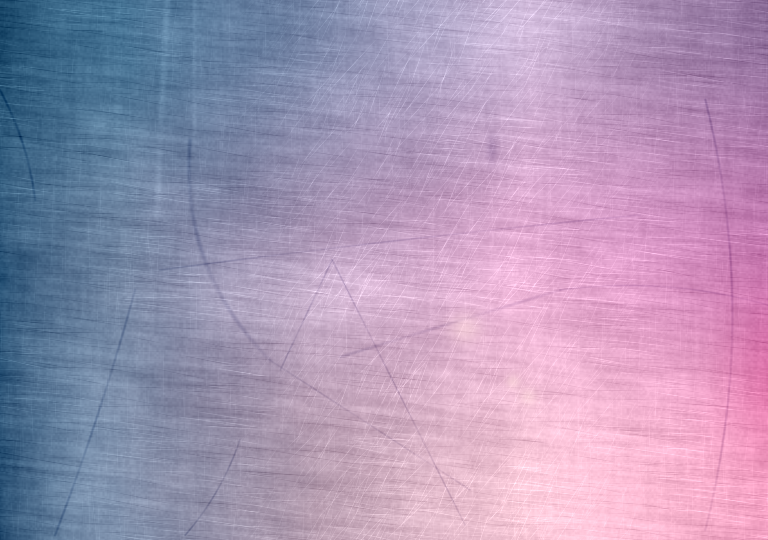
Reproduce this texture procedurally as a WebGL 2 fragment shader.

```glsl
#version 300 es
precision highp float;
// Scratched metal sheet fading from steel blue through mauve to bright pink.
uniform vec2 u_resolution;
out vec4 fragColor;

float hash(vec2 p) {
  p = fract(p * vec2(0.1031, 0.1137));
  p += dot(p, p.yx + 33.33);
  return fract((p.x + p.y) * p.x * 7.31 + p.y * 19.7);
}

vec2 turn(vec2 p, float angle) {
  float c = cos(angle), s = sin(angle);
  return vec2(c * p.x + s * p.y, c * p.y - s * p.x);
}

float valueNoise(vec2 p) {
  vec2 cell = floor(p), f = fract(p);
  f *= f * (3.0 - 2.0 * f);
  return mix(mix(hash(cell), hash(cell + vec2(1, 0)), f.x),
             mix(hash(cell + vec2(0, 1)), hash(cell + 1.0), f.x), f.y);
}

// Layered sines, each octave turned and warped
float clouds(vec2 p) {
  float sum = 0.0, gain = 0.5;
  for (int i = 0; i < 6; i++) {
    p = turn(p, 0.9) * 1.75 + 2.3;
    sum += gain * sin(p.x + 1.4 * sin(p.y)) * cos(p.y + 0.8 * sin(p.x * 0.7));
    gain *= 0.72;
  }
  return sum;
}

// One random hairline per long thin cell
float hairlines(vec2 p, float angle, vec2 cell, float seed) {
  vec2 q = turn(p, angle);
  q.y += 0.004 * sin(q.x * 7.0 + seed);
  vec2 g = q / cell + seed * 17.0;
  g.x += hash(vec2(floor(g.y), seed)) * 9.0;
  vec2 id = floor(g), f = fract(g);
  float r = hash(id + seed), reach = 0.15 + 0.35 * hash(id + 40.0);
  float y = 0.25 + 0.5 * r + (f.x - 0.5) * (hash(id + 80.0) - 0.5) * 0.5;
  float width = max(0.0014, 0.8 / u_resolution.y);
  float line = 1.0 - smoothstep(0.0, width, abs(f.y - y) * cell.y);
  return line * smoothstep(reach, 0.0, abs(f.x - 0.5)) * r;
}

// Soft line from a to b, bowed sideways by bend
float crease(vec2 p, vec2 a, vec2 b, float bend, float width) {
  vec2 dir = b - a;
  float span = length(dir), h = clamp(dot(p - a, dir) / (span * span), 0.0, 1.0);
  vec2 side = vec2(-dir.y, dir.x) / span;
  float d = length(p - a - dir * h - side * bend * 4.0 * h * (1.0 - h));
  return (1.0 - smoothstep(0.0, width, d)) * (0.75 + 0.25 * sin(h * 17.0 + a.x * 20.0));
}

float glow(vec2 p, vec2 center, vec2 radius) {
  vec2 d = (p - center) / radius;
  return exp(-dot(d, d));
}

vec3 ramp(float t, vec3 a, vec3 b, vec3 c, vec3 d, vec3 e) {
  t *= 4.0;
  vec3 color = mix(a, b, clamp(t, 0.0, 1.0));
  color = mix(color, c, clamp(t - 1.0, 0.0, 1.0));
  color = mix(color, d, clamp(t - 2.0, 0.0, 1.0));
  return mix(color, e, clamp(t - 3.0, 0.0, 1.0));
}

void main() {
  vec2 uv = gl_FragCoord.xy / u_resolution;
  vec2 p = vec2(uv.x * 1.422, uv.y);
  float mist = clouds(p * 3.0);

  // Base colour: three horizontal ramps blended upwards
  float t = pow(clamp(uv.x + 0.02 * mist, 0.0, 1.0), 0.76);
  vec3 top = ramp(t, vec3(0.11, 0.29, 0.42), vec3(0.27, 0.45, 0.58), vec3(0.49, 0.55, 0.68), vec3(0.75, 0.66, 0.79), vec3(0.55, 0.43, 0.60));
  vec3 middle = ramp(t, vec3(0.15, 0.32, 0.46), vec3(0.46, 0.53, 0.64), vec3(0.67, 0.58, 0.70), vec3(0.89, 0.66, 0.81), vec3(0.80, 0.49, 0.71));
  vec3 bottom = ramp(t, vec3(0.15, 0.31, 0.45), vec3(0.46, 0.53, 0.64), vec3(0.74, 0.64, 0.71), vec3(0.95, 0.76, 0.82), vec3(0.96, 0.64, 0.77));
  vec3 color = mix(bottom, middle, smoothstep(0.05, 0.60, uv.y));
  color = mix(color, top, smoothstep(0.45, 1.0, uv.y));
  color -= vec3(0.0, 0.10, 0.06) * glow(p, vec2(1.44, 0.30), vec2(0.10, 0.16));

  // Broad pale and dusky patches
  float light = 0.09 * glow(p, vec2(0.97, 0.93), vec2(0.16, 0.12)) + 0.09 * glow(p, vec2(0.60, 0.46), vec2(0.22, 0.07));
  light += 0.05 * glow(p, vec2(1.15, 0.22), vec2(0.24, 0.18)) + 0.05 * glow(p, vec2(0.14, 0.20), vec2(0.09, 0.18));
  light -= 0.05 * glow(p, vec2(0.72, 0.62), vec2(0.25, 0.08)) + 0.05 * glow(p, vec2(0.38, 0.25), vec2(0.16, 0.08));
  light += 0.045 * mist;

  // Brushed fibres and grain
  vec2 brushed = turn(p, -0.10);
  light += 0.06 * (valueNoise(brushed * vec2(9.0, 75.0)) - 0.5);
  light += 0.05 * (valueNoise(brushed * vec2(22.0, 190.0)) - 0.5);
  light += 0.03 * (valueNoise(p * vec2(110.0, 14.0)) - 0.5);
  light += 0.05 * (valueNoise(p * 240.0) - 0.5);

  // Hairlines: slanting across, steep through the centre, fading in patches
  float patches = smoothstep(0.15, 0.8, valueNoise(p * vec2(7.0, 11.0) + 3.0));
  float steepZone = smoothstep(0.35, 0.7, p.x) * smoothstep(1.35, 0.9, p.x);
  for (int i = 0; i < 6; i++) {
    float k = float(i);
    light += 0.10 * patches * hairlines(p, -0.19 + 0.035 * k, vec2(0.24, 0.014), k + 1.0);
    light -= 0.07 * hairlines(p, -0.17 + 0.035 * k, vec2(0.28, 0.016), k + 11.0);
    light += 0.09 * steepZone * hairlines(p, 0.82 + 0.08 * k, vec2(0.22, 0.018), k + 21.0);
    light += 0.03 * hairlines(p, 1.45 + 0.04 * k, vec2(0.20, 0.022), k + 31.0);
  }
  light += 0.07 * crease(p, vec2(0.31, 1.0), vec2(0.29, 0.60), 0.0, 0.010);
  light += 0.05 * crease(p, vec2(0.36, 1.0), vec2(0.36, 0.72), 0.0, 0.007);

  // Long dark creases
  float dark = 0.8 * crease(p, vec2(0.352, 0.74), vec2(0.50, 0.333), -0.05, 0.007);
  dark += crease(p, vec2(0.615, 0.519), vec2(0.861, 0.028), 0.0, 0.003);
  dark += crease(p, vec2(0.615, 0.519), vec2(0.519, 0.315), 0.0, 0.003);
  dark += crease(p, vec2(0.25, 0.463), vec2(0.102, 0.009), 0.006, 0.004);
  dark += 0.8 * crease(p, vec2(0.296, 0.50), vec2(1.185, 0.602), 0.004, 0.003);
  dark += crease(p, vec2(1.306, 0.815), vec2(1.306, 0.019), 0.05, 0.004);
  dark += 0.8 * crease(p, vec2(0.63, 0.339), vec2(1.037, 0.463), 0.0, 0.005);
  dark += 0.8 * crease(p, vec2(1.037, 0.463), vec2(1.422, 0.435), 0.02, 0.003);
  dark += crease(p, vec2(0.0, 0.833), vec2(0.065, 0.63), 0.01, 0.004);
  dark += crease(p, vec2(0.343, 0.009), vec2(0.444, 0.185), -0.01, 0.003);
  dark += 0.7 * crease(p, vec2(0.50, 0.333), vec2(0.87, 0.093), 0.0, 0.003);
  dark += 0.7 * glow(p, vec2(0.911, 0.722), vec2(0.010, 0.026));
  color += light * vec3(0.95, 1.0, 0.95) - 0.12 * dark * vec3(1.0, 0.95, 0.75);

  // Warm bright spots
  float spots = glow(p, vec2(0.861, 0.392), vec2(0.030, 0.026)) + glow(p, vec2(0.95, 0.293), vec2(0.013)) + glow(p, vec2(0.978, 0.265), vec2(0.016));
  color = mix(color, vec3(1.0, 0.86, 0.87), 0.55 * min(spots, 1.0));
  fragColor = vec4(clamp(color, 0.0, 1.0), 1.0);
}
```
